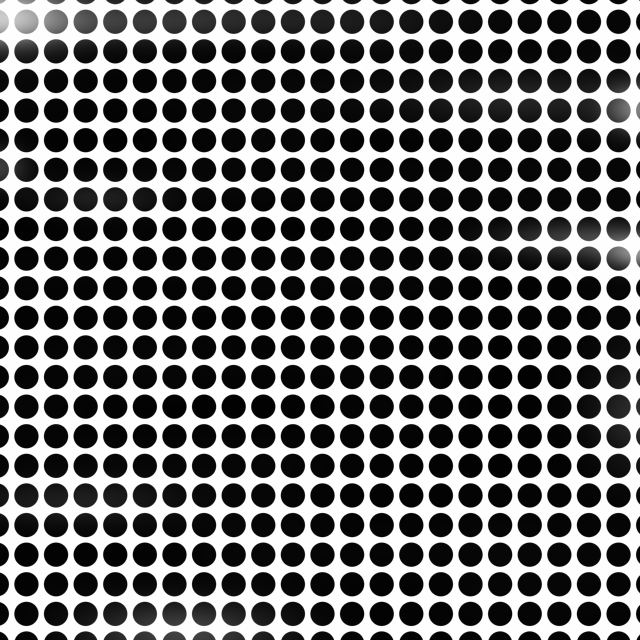
This pattern is drawn by a Shadertoy shader. Its source:

```glsl
const float PITCH = 0.04626;               // spacing of the dots, 21.6 per side
const vec2 FIRST_DOT = vec2(0.0413, 0.0408);
const float RADIUS = 0.0189;
const vec3 PAPER = vec3(0.995);
const float INK = 0.006;
const float FILM = 0.022;                  // faint unevenness of the ink
const vec2 FILM_SCALE = vec2(5.0, 14.0);
const float MOTTLE = 0.4;                  // variation inside the faded areas

// Faded areas: centre xy, spread xy
const int FADES = 11;
const vec4 FADE_SHAPE[FADES] = vec4[FADES](
    vec4(0.00, 0.985, 0.10, 0.050), vec4(0.12, 0.970, 0.40, 0.035),
    vec4(1.00, 0.832, 0.05, 0.035), vec4(0.82, 0.845, 0.22, 0.040),
    vec4(1.00, 0.605, 0.05, 0.025), vec4(0.92, 0.624, 0.13, 0.028),
    vec4(0.28, 0.010, 0.14, 0.045), vec4(0.08, 0.215, 0.17, 0.035),
    vec4(0.00, 0.740, 0.04, 0.030), vec4(0.15, 0.690, 0.10, 0.025),
    vec4(1.00, 0.350, 0.07, 0.090));
const float FADE_STRENGTH[FADES] = float[FADES](
    0.65, 0.25, 0.45, 0.10, 0.45, 0.28, 0.26, 0.11, 0.22, 0.09, 0.13);

float hash(vec2 p) {
    return fract(sin(dot(p, vec2(127.1, 311.7))) * 43758.5453);
}

float noise(vec2 p) {
    vec2 cell = floor(p);
    vec2 f = fract(p);
    f = f * f * (3.0 - 2.0 * f);
    float low = mix(hash(cell), hash(cell + vec2(1, 0)), f.x);
    float high = mix(hash(cell + vec2(0, 1)), hash(cell + vec2(1, 1)), f.x);
    return mix(low, high, f.y);
}

// Ink brightness: smooth fades with a soft mottle
float inkShade(vec2 p) {
    float fade = 0.0;
    for (int i = 0; i < FADES; i++) {
        vec2 d = (p - FADE_SHAPE[i].xy) / FADE_SHAPE[i].zw;
        fade += FADE_STRENGTH[i] * exp(-dot(d, d));
    }
    float grain = noise(p * FILM_SCALE);
    return INK + FILM * grain + fade * (1.0 + MOTTLE * (grain - 0.5));
}

// Signed distance to the nearest dot of the grid
float dotGrid(vec2 p) {
    vec2 local = (fract((p - FIRST_DOT) / PITCH + 0.5) - 0.5) * PITCH;
    return length(local) - RADIUS;
}

void mainImage(out vec4 fragColor, in vec2 fragCoord) {
    vec2 uv = fragCoord / iResolution.y;
    float edge = 0.75 / iResolution.y;

    float coverage = 1.0 - smoothstep(-edge, edge, dotGrid(uv));
    vec3 ink = vec3(min(inkShade(uv), 1.0));

    fragColor = vec4(mix(PAPER, ink, coverage), 1.0);
}
```
